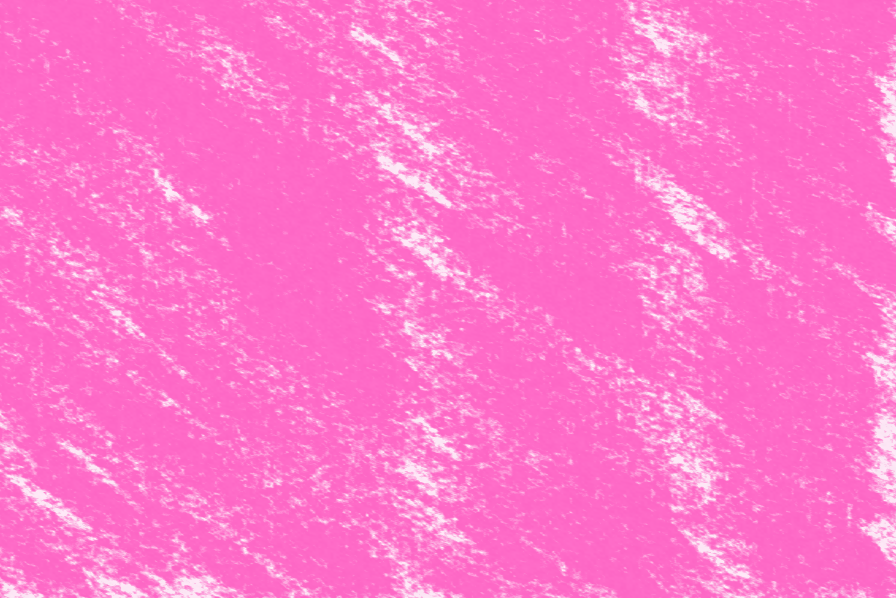
This texture is drawn by a Shadertoy shader. Its source:

```glsl
// Pink chalk rubbed over pale, toothed paper.
// Slanted streaks, worn bands and ragged borders set how bare the paper is;
// fine grain noise then breaks that exposure into flecks.

float hash(vec2 p) {
    return fract(sin(dot(p, vec2(127.1, 311.7))) * 43758.5453);
}

float valueNoise(vec2 p) {
    vec2 cell = floor(p), f = fract(p);
    f = f * f * (3.0 - 2.0 * f);
    return mix(mix(hash(cell), hash(cell + vec2(1, 0)), f.x),
               mix(hash(cell + vec2(0, 1)), hash(cell + vec2(1, 1)), f.x), f.y);
}

float fbm(vec2 p) {
    float sum = 0.0, weight = 0.54;
    for (int i = 0; i < 3; i++) {
        sum += weight * valueNoise(p);
        p = p * 2.07 + 17.3;
        weight *= 0.54;
    }
    return sum / 0.99;
}

float bell(float x, float width) {
    return exp(-x * x / (width * width));
}

// Thin tapered scratches of varied strength, gathered in three lanes
float scratches(vec2 p, vec2 along, vec2 across) {
    float bare = 0.0;
    for (int i = 0; i < 24; i++) {
        float id = float(i), lane = mod(id, 3.0);
        float r = hash(vec2(id, 3.1)), s = hash(vec2(id, 8.7));
        float y = (floor(id / 3.0) + s) / 8.0;
        if (lane < 0.5) y *= 0.72;
        float x = lane < 0.5 ? 0.04 + 0.32 * r
                             : 0.28 + 0.45 * lane - 0.07 * y + 0.08 * (r - 0.5);
        vec2 q = p - vec2(x, y);
        float reach = mix(0.05, lane < 0.5 ? 0.18 : 0.11, hash(vec2(id, 5.3)));
        float t = dot(q, along) / reach;
        float width = mix(0.005, 0.011, s) * sqrt(max(1.0 - t * t, 0.0));
        float d = abs(dot(q, across) + 0.005 * sin(t * 2.0 + id));
        float strength = mix(0.35, 1.0, hash(vec2(id, 1.9)));
        bare = max(bare, strength * (1.0 - smoothstep(width * 0.4, width + 0.006, d))
                         * (1.0 - smoothstep(0.5, 1.0, abs(t))));
    }
    return bare;
}

void mainImage(out vec4 fragColor, in vec2 fragCoord) {
    vec2 p = fragCoord / iResolution.y;
    float rightEdge = iResolution.x / iResolution.y;

    // Stroke axes, pointing down to the right
    vec2 along = vec2(0.78, -0.626), across = vec2(0.626, 0.78);
    vec2 strokeUv = vec2(dot(p, along), dot(p, across));
    float streak = fbm(strokeUv * vec2(4.0, 22.0) + 31.0);

    // Worn regions: two steep bands and the lower left
    float wander = 0.08 * (valueNoise(vec2(p.y * 5.0, 2.5)) - 0.5);
    float worn = 0.14;
    worn += 0.70 * bell(p.x - 0.73 + 0.08 * p.y - wander, 0.08);
    worn += 0.62 * bell(p.x - 1.17 + 0.06 * p.y + wander, 0.085);
    worn += 0.38 * (1.0 - smoothstep(0.15, 0.6, p.x))
                 * (1.0 - smoothstep(0.45, 1.1, p.y));

    // Ragged right and bottom borders
    float ragged = 0.12 * (streak - 0.5);
    float border = 1.0 - smoothstep(0.0, 0.038, rightEdge - p.x - ragged);
    float foot = (1.0 - smoothstep(0.0, 0.032, p.y - ragged))
               * mix(1.0, 0.45, smoothstep(0.2, 0.8, p.x));
    float exposure = 1.35 * (streak - 0.5) + 0.58 * worn
                   + 0.72 * max(border, foot)
                   + 0.75 * scratches(p, along, across);

    // Paper tooth: fine short flecks, wider than tall
    vec2 toothUv = vec2(p.x, p.y + 0.22 * p.x);
    float tooth = fbm(toothUv * vec2(88.0, 150.0));
    float fine = valueNoise(toothUv * vec2(200.0, 260.0) + 9.0);
    float grain = 0.5 + 1.1 * (mix(tooth, fine, 0.22) - 0.5);
    float lift = grain + 0.5 * min(exposure, 1.05);
    float bare = pow(clamp((lift - 0.6) / 0.46, 0.0, 1.0), 1.6);

    // Faint unevenness in the pigment
    float mottle = 0.6 * fine + 0.4 * valueNoise(p * 75.0) - 0.5;
    vec3 pink = vec3(0.995, 0.415, 0.778) + mottle * vec3(0.01, 0.04, 0.022);
    vec3 paper = vec3(0.99, 0.9, 0.96) + 0.03 * mottle;
    fragColor = vec4(mix(pink, paper, bare), 1.0);
}
```
